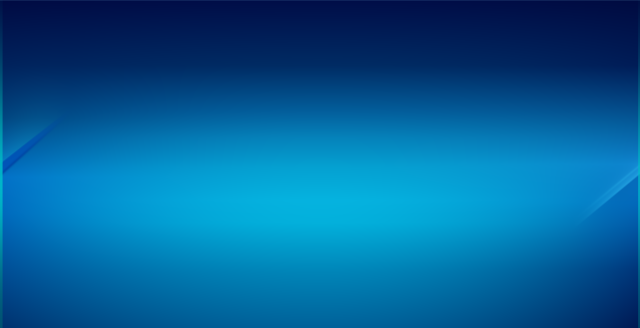
This background is drawn by a Shadertoy shader. Its source:

```glsl
// Deep blue backdrop with a wide cyan glow, diagonal light streaks and teal side trims.

// Moves a colour linearly to the next stop between two depths.
vec3 toStop(vec3 col, vec3 next, float from, float to, float depth) {
    return mix(col, next, clamp((depth - from) / (to - from), 0.0, 1.0));
}

// Vertical gradient through the middle of the canvas.
vec3 centreRamp(float d) {
    vec3 c = toStop(vec3(0.0, 0.05, 0.28), vec3(0.0, 0.17, 0.39), 0.0, 0.2, d);
    c = toStop(c, vec3(0.01, 0.37, 0.61), 0.2, 0.34, d);
    c = toStop(c, vec3(0.02, 0.51, 0.73), 0.34, 0.42, d);
    c = toStop(c, vec3(0.02, 0.63, 0.82), 0.42, 0.51, d);
    c = toStop(c, vec3(0.02, 0.70, 0.875), 0.51, 0.61, d);
    c = toStop(c, vec3(0.01, 0.69, 0.86), 0.61, 0.68, d);
    c = toStop(c, vec3(0.0, 0.52, 0.72), 0.68, 0.83, d);
    return toStop(c, vec3(0.0, 0.38, 0.60), 0.83, 1.0, d);
}

// Vertical gradient along the left edge.
vec3 leftRamp(float d) {
    vec3 c = toStop(vec3(0.0, 0.04, 0.26), vec3(0.0, 0.13, 0.36), 0.0, 0.2, d);
    c = toStop(c, vec3(0.0, 0.25, 0.49), 0.2, 0.36, d);
    c = toStop(c, vec3(0.01, 0.44, 0.78), 0.36, 0.54, d);
    c = toStop(c, vec3(0.0, 0.41, 0.74), 0.54, 0.65, d);
    return toStop(c, vec3(0.0, 0.19, 0.43), 0.65, 1.0, d);
}

// Vertical gradient along the right edge.
vec3 rightRamp(float d) {
    vec3 c = toStop(vec3(0.0, 0.04, 0.25), vec3(0.0, 0.11, 0.34), 0.0, 0.2, d);
    c = toStop(c, vec3(0.02, 0.36, 0.61), 0.2, 0.38, d);
    c = toStop(c, vec3(0.05, 0.50, 0.80), 0.38, 0.5, d);
    c = toStop(c, vec3(0.01, 0.42, 0.74), 0.5, 0.62, d);
    c = toStop(c, vec3(0.0, 0.20, 0.47), 0.62, 0.82, d);
    return toStop(c, vec3(0.0, 0.09, 0.32), 0.82, 1.0, d);
}

void mainImage(out vec4 fragColor, in vec2 fragCoord) {
    vec2 uv = fragCoord / iResolution.xy;
    float depth = 1.0 - uv.y;
    float soft = 1.5 / iResolution.y;

    // Broad glow fading into the side gradients
    float side = 2.0 * uv.x - 1.0;
    vec3 edgeCol = side < 0.0 ? leftRamp(depth) : rightRamp(depth);
    vec3 col = mix(centreRamp(depth), edgeCol, side * side);

    // Left streak: cyan haze above a dark blue ribbon
    float left = depth - 0.50 + 1.53 * uv.x;
    float leftFade = 1.0 - smoothstep(0.02, 0.115, uv.x);
    float above = 1.0 - smoothstep(-soft, soft, left);
    col += vec3(0.02, 0.10, 0.06) * above * exp(min(left, 0.0) * 12.0) * leftFade;
    float lower = 0.034 - 0.2 * uv.x;
    float ribbon = (1.0 - above) * (1.0 - smoothstep(lower - soft, lower + soft, left));
    col = mix(col, vec3(0.0, 0.31, 0.72), ribbon * leftFade * 0.75);
    float crease = exp(-pow((left - lower) / 0.006, 2.0));
    col = mix(col, vec3(0.0, 0.24, 0.62), crease * leftFade * 0.6);

    // Right streak: pale slanted rim over a darker corner
    float right = depth - 0.53 - 1.61 * (1.0 - uv.x);
    float rightFade = smoothstep(0.89, 0.98, uv.x);
    float below = smoothstep(-soft, soft, right);
    col = mix(col, vec3(0.0, 0.34, 0.67), below * rightFade * 0.4 * exp(-max(right, 0.0) * 10.0));
    float rim = (1.0 - below) * exp(min(right, 0.0) * 40.0);
    col += vec3(0.10, 0.15, 0.10) * rim * rightFade;
    float hairline = exp(-pow((right + 0.026) / 0.005, 2.0));
    col += vec3(0.03, 0.05, 0.03) * hairline * rightFade;

    // Teal trims on both sides, brightest at mid height
    float trim = 1.0 - smoothstep(0.003, 0.005, uv.x);
    trim += smoothstep(0.9965, 0.998, uv.x) * 0.8;
    float trimGlow = exp(-pow((depth - 0.56) / 0.27, 2.0));
    vec3 trimCol = mix(vec3(0.0, 0.30, 0.42), vec3(0.0, 0.74, 0.79), trimGlow);
    col = mix(col, trimCol, trim * smoothstep(-0.1, 0.4, depth) * 0.9);

    // Faint top hairline
    col += vec3(0.06, 0.09, 0.08) * (1.0 - smoothstep(0.001, 0.004, depth));

    fragColor = vec4(clamp(col, 0.0, 1.0), 1.0);
}
```
